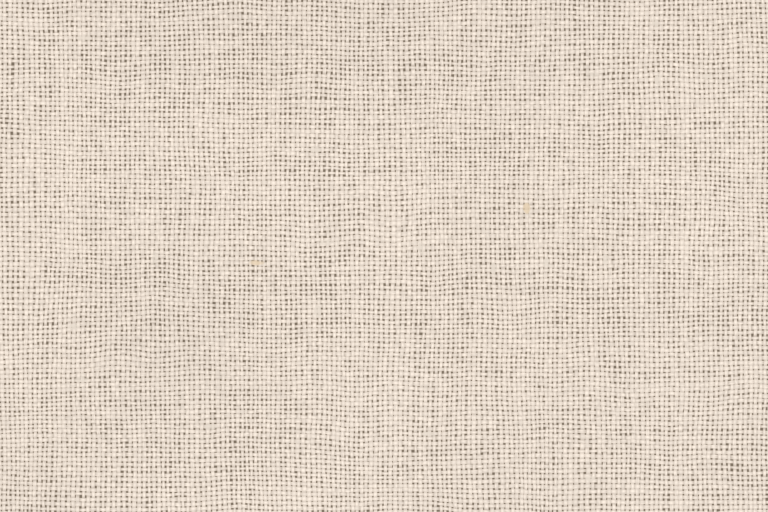
Write a Shadertoy shader that draws this texture.

```glsl
// Plain-woven natural linen with uneven threads, small open gaps and a few slubs.

const float THREADS = 105.0;  // threads per canvas height
const int TAPS = 4;           // antialiasing samples per axis
const float FOOTPRINT = 1.25; // filter width in output pixels
const float PI = 3.14159265;

const vec3 GAP_COLOR = vec3(0.50, 0.45, 0.39);
const vec3 THREAD_COLOR = vec3(0.985, 0.935, 0.88);
const vec3 SHADE_COLOR = vec3(0.745, 0.69, 0.635);
const vec3 SLUB_COLOR = vec3(0.91, 0.865, 0.81);
const vec3 STRAW_COLOR = vec3(0.90, 0.81, 0.68);

float hash(vec2 p) {
    vec3 q = fract(vec3(p.xyx) * 0.1031);
    q += dot(q, q.yzx + 33.33);
    return fract((q.x + q.y) * q.z);
}

// Smooth value noise in 0..1
float noise(vec2 p) {
    vec2 i = floor(p), f = fract(p);
    f = f * f * (3.0 - 2.0 * f);
    float low = mix(hash(i), hash(i + vec2(1.0, 0.0)), f.x);
    float high = mix(hash(i + vec2(0.0, 1.0)), hash(i + 1.0), f.x);
    return mix(low, high, f.y);
}

// Noise centred on zero, -0.5..0.5
float wave(vec2 p) {
    return noise(p) - 0.5;
}

// Half width of one thread, uneven from thread to thread and along its length
float threadHalfWidth(float id, float along, float band, float seed) {
    float perThread = hash(vec2(id, seed)) - 0.5;
    float swelling = wave(vec2(id * 13.0 + seed, along * 0.3));
    return 0.35 + 0.07 * perThread + 0.15 * swelling + 0.055 * band;
}

// Sideways drift of a thread around its centre line
float threadDrift(float id, float along, float seed) {
    return 0.26 * wave(vec2(id * 17.0 + seed, along * 0.35));
}

// Lays one rounded thread over the colour below it
vec3 layThread(vec3 below, float across, float halfWidth, float crown, float tone) {
    float r = across / halfWidth;
    float roundness = sqrt(max(1.0 - r * r, 0.0));
    float light = (0.25 + 0.75 * crown) * (0.5 + 0.5 * roundness);
    vec3 color = mix(SHADE_COLOR, THREAD_COLOR, light) * tone;
    float cover = 1.0 - smoothstep(halfWidth - 0.08, halfWidth + 0.08, abs(across));
    return mix(below, color, cover);
}

// Bends the regular thread grid
vec2 bendGrid(vec2 p) {
    vec2 grid = p * THREADS;
    grid.x += 1.2 * wave(vec2(p.x * 11.0, p.y * 1.6)) + 0.5 * wave(p * 8.0 + 40.0);
    grid.y += 1.3 * wave(vec2(p.x * 4.0, p.y * 8.0) + 80.0) + 0.6 * wave(p * 13.0 + 20.0);
    return grid;
}

vec3 weave(vec2 p) {
    vec2 grid = bendGrid(p);
    vec2 id = floor(grid);
    vec2 f = fract(grid) - 0.5;

    // Dense and open bands along both thread directions
    float warpBand = wave(vec2(p.x * 18.0, p.y * 1.5) + 7.0);
    float weftBand = wave(vec2(p.x * 2.0, p.y * 24.0) + 31.0);
    float warpHalf = threadHalfWidth(id.x, grid.y, warpBand, 3.0);
    float weftHalf = threadHalfWidth(id.y, grid.x, weftBand, 59.0);
    float warpAcross = f.x - threadDrift(id.x, grid.y, 5.0);
    float weftAcross = f.y - threadDrift(id.y, grid.x, 71.0);

    // Fibre grain runs along each thread
    float warpTone = 0.99 + 0.09 * wave(grid * vec2(4.0, 1.3));
    float weftTone = 0.99 + 0.09 * wave(grid * vec2(1.3, 4.0) + 90.0);

    // Alternate which thread passes over
    bool warpOver = mod(id.x + id.y, 2.0) < 0.5;
    float side = warpOver ? 0.5 : -0.5;
    float warpCrown = 0.5 + side * cos(PI * f.y);
    float weftCrown = 0.5 - side * cos(PI * f.x);

    vec3 color = GAP_COLOR;
    if (warpOver) {
        color = layThread(color, weftAcross, weftHalf, weftCrown, weftTone);
        return layThread(color, warpAcross, warpHalf, warpCrown, warpTone);
    }
    color = layThread(color, warpAcross, warpHalf, warpCrown, warpTone);
    return layThread(color, weftAcross, weftHalf, weftCrown, weftTone);
}

// Sparse knots of loose fibre, one candidate per coarse cell
vec3 addSlubs(vec3 color, vec2 p) {
    vec2 cell = floor(p * 9.0);
    vec2 center = 0.25 + 0.5 * vec2(hash(cell + 11.0), hash(cell + 23.0));
    vec2 d = fract(p * 9.0) - center;
    vec2 size = hash(cell + 37.0) < 0.5 ? vec2(0.12, 0.05) : vec2(0.06, 0.10);
    float edge = length(d / size) + 0.6 * wave(p * 130.0);
    float present = step(hash(cell + 53.0), 0.2);
    vec3 tint = mix(SLUB_COLOR, STRAW_COLOR, step(0.88, hash(cell + 67.0)));
    return mix(color, tint, 0.7 * present * (1.0 - smoothstep(0.6, 1.2, edge)));
}

void mainImage(out vec4 fragColor, in vec2 fragCoord) {
    vec3 sum = vec3(0.0);
    for (int j = 0; j < TAPS; j++) {
        for (int i = 0; i < TAPS; i++) {
            vec2 offset = (vec2(i, j) + 0.5) / float(TAPS) - 0.5;
            sum += weave((fragCoord + FOOTPRINT * offset) / iResolution.y);
        }
    }
    vec2 p = fragCoord / iResolution.y;
    vec3 color = addSlubs(sum / float(TAPS * TAPS), p);
    color *= 1.0 + 0.025 * wave(p * 3.0) + 0.02 * wave(p * 60.0);
    fragColor = vec4(color, 1.0);
}
```
